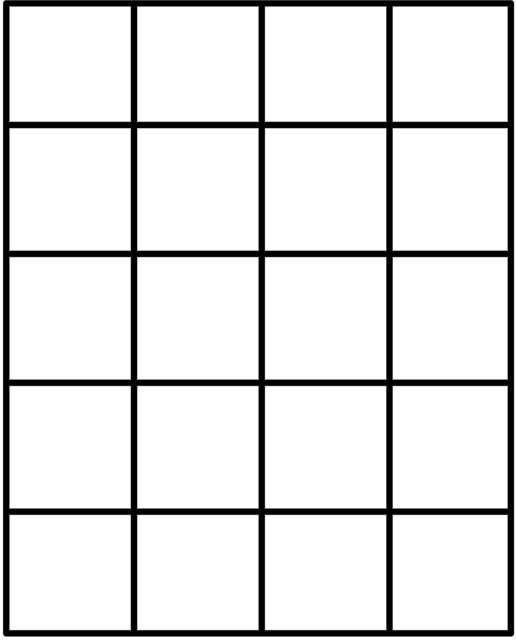
Give the GLSL for this pattern, as a Shadertoy shader.

```glsl
// Black ruled grid of four by five white cells inside a closed frame.

// Signed distance to an axis-aligned rectangle.
float boxDistance(vec2 p, vec2 halfSize) {
    vec2 d = abs(p) - halfSize;
    return length(max(d, 0.0)) + min(max(d.x, d.y), 0.0);
}

// Distance to the nearest repeated line, on each axis.
vec2 lineDistance(vec2 p, vec2 spacing) {
    return abs(fract(p / spacing + 0.5) - 0.5) * spacing;
}

void mainImage(out vec4 fragColor, in vec2 fragCoord) {
    // One unit is the canvas height.
    vec2 p = fragCoord / iResolution.y;
    float halfWidth = 0.0050;
    float softness = max(0.0014, 0.7 / iResolution.y);

    // Frame through the centres of the outer lines; it trims the edge cells.
    vec2 frameMin = vec2(0.0098, 0.0104);
    vec2 frameMax = vec2(0.7982, 0.9948);
    float frame = boxDistance(p - 0.5 * (frameMin + frameMax),
                              0.5 * (frameMax - frameMin));

    // Evenly spaced inner lines, kept within the frame.
    vec2 lines = lineDistance(p - vec2(0.0098, 0.2005), vec2(0.1996, 0.2014));
    float inner = max(min(lines.x, lines.y), frame);

    // Ink with softened edges on white.
    float d = min(abs(frame), inner) - halfWidth;
    float ink = 1.0 - smoothstep(-softness, softness, d);
    fragColor = vec4(mix(vec3(1.0), vec3(0.0), ink), 1.0);
}
```
